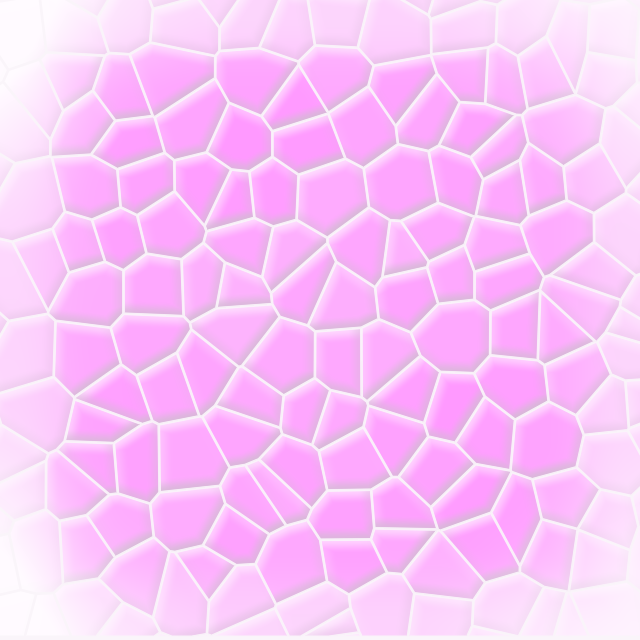
A WebGL 2 fragment shader for this background:

```glsl
#version 300 es
precision highp float;
// Pink mosaic of bevelled, irregular stone tiles with thin white grout.
// Cellular noise gives the tiles; each tile edge adds shine or shade by its
// direction to the light, and the colour fades to white towards the corners.

uniform vec2 u_resolution;
out vec4 outColor;

const float TILES = 12.0;          // tiles along one side
const float JITTER = 0.94;         // irregularity of the tile centres
const float GROUT = 0.024;         // half width of the grout, in tiles
const float BEVEL = 0.26;          // width of the bevel, in tiles
const float RIM = 0.15;            // width of the pale rim, in canvas units
const float BASE_LINE = 0.007;     // white strip along the bottom
const vec2 LIGHT = vec2(-0.48, 0.88);
const vec2 GLOW_TOP = vec2(0.42, 0.83);
const vec2 GLOW_LOW = vec2(0.68, 0.38);

const vec3 DEEP_PINK = vec3(1.0, 0.60, 1.0);
const vec3 SOFT_PINK = vec3(0.99, 0.73, 0.99);
const vec3 PALE_PINK = vec3(0.99, 0.835, 0.99);
const vec3 SHADOW = vec3(0.83, 0.73, 0.83);
const vec3 GROUT_WHITE = vec3(0.98, 0.96, 0.98);

vec2 hash2(vec2 p) {
  vec3 q = fract(vec3(p.xyx) * vec3(0.1031, 0.1030, 0.0973));
  q += dot(q, q.yzx + 33.33);
  return fract((q.xx + q.yz) * q.zy);
}

vec2 tileCentre(vec2 cell) {
  return cell + 0.5 + JITTER * (hash2(cell + 47.0) - 0.5);
}

// Cell whose centre lies nearest to p.
vec2 nearestCell(vec2 p) {
  vec2 home = floor(p), best = home;
  float bestDist = 1e5;
  for (int j = -1; j <= 1; j++)
    for (int i = -1; i <= 1; i++) {
      vec2 cell = home + vec2(i, j);
      vec2 r = tileCentre(cell) - p;
      float d = dot(r, r);
      if (d < bestDist) { bestDist = d; best = cell; }
    }
  return best;
}

// Returns the distance to the tile edge, the shine and the shade.
vec3 bevelledEdges(vec2 p, vec2 cell) {
  vec2 centre = tileCentre(cell);
  vec3 result = vec3(1e5, 0.0, 0.0);
  for (int j = -2; j <= 2; j++)
    for (int i = -2; i <= 2; i++) {
      if (i == 0 && j == 0) continue;
      vec2 other = tileCentre(cell + vec2(i, j));
      vec2 normal = normalize(other - centre);
      float d = dot(0.5 * (centre + other) - p, normal);
      float slope = 1.0 - smoothstep(0.0, BEVEL, d);
      float facing = dot(normal, LIGHT) * slope;
      result = vec3(min(result.x, d), max(result.yz, vec2(facing, -facing)));
    }
  return result;
}

float glow(vec2 p, vec2 centre, float radius) {
  vec2 d = (p - centre) / radius;
  return exp(-dot(d, d));
}

// Pale amount near the canvas border: 0 inside, 1 at the rim.
float rimFade(vec2 p) {
  vec2 inset = min(p, 1.0 - p);
  return 1.0 - smoothstep(0.02, RIM, min(inset.x, inset.y));
}

// White haze gathering at the corners, stronger on the left.
float cornerHaze(vec2 p) {
  vec2 off = abs(2.0 * p - 1.0);
  float corner = smoothstep(0.45, 1.25, off.x * off.y + 0.25 * max(off.x, off.y));
  float left = 1.0 - smoothstep(0.0, 0.2, p.x);
  return clamp(corner * mix(0.75, 1.0, left) + 0.3 * left * off.y, 0.0, 0.95);
}

void main() {
  vec2 uv = gl_FragCoord.xy / u_resolution;
  vec2 p = uv * TILES;
  float pixel = TILES / min(u_resolution.x, u_resolution.y);

  vec2 cell = nearestCell(p);
  vec2 tile = tileCentre(cell) / TILES;
  vec3 edges = bevelledEdges(p, cell);

  // Tile colour: a deeper ring, two rich patches and a random tint
  float ring = smoothstep(0.08, 0.32, length(tile - 0.5));
  float depth = 0.12 + 0.25 * ring + 0.45 * hash2(cell + 9.0).x;
  depth += 0.4 * glow(tile, GLOW_TOP, 0.16) + 0.35 * glow(tile, GLOW_LOW, 0.18);
  vec3 color = mix(SOFT_PINK, DEEP_PINK, clamp(depth, 0.0, 1.0));
  float pale = mix(rimFade(uv), rimFade(tile), 0.65);
  color = mix(color, PALE_PINK, pale);

  // Bevel: light from the upper left
  color = mix(color, vec3(1.0, 0.96, 1.0), 0.65 * edges.y);
  color = mix(color, SHADOW, 0.9 * edges.z * (1.0 - 0.65 * pale));

  // Haze, grout and bottom strip
  color = mix(color, vec3(1.0, 0.99, 1.0), cornerHaze(uv));
  float grout = 1.0 - smoothstep(GROUT - 0.5 * pixel, GROUT + 0.7 * pixel, edges.x);
  float strip = 1.0 - smoothstep(BASE_LINE - 0.002, BASE_LINE + 0.002, uv.y);
  color = mix(color, GROUT_WHITE, max(0.92 * grout, strip));
  outColor = vec4(color, 1.0);
}
```
